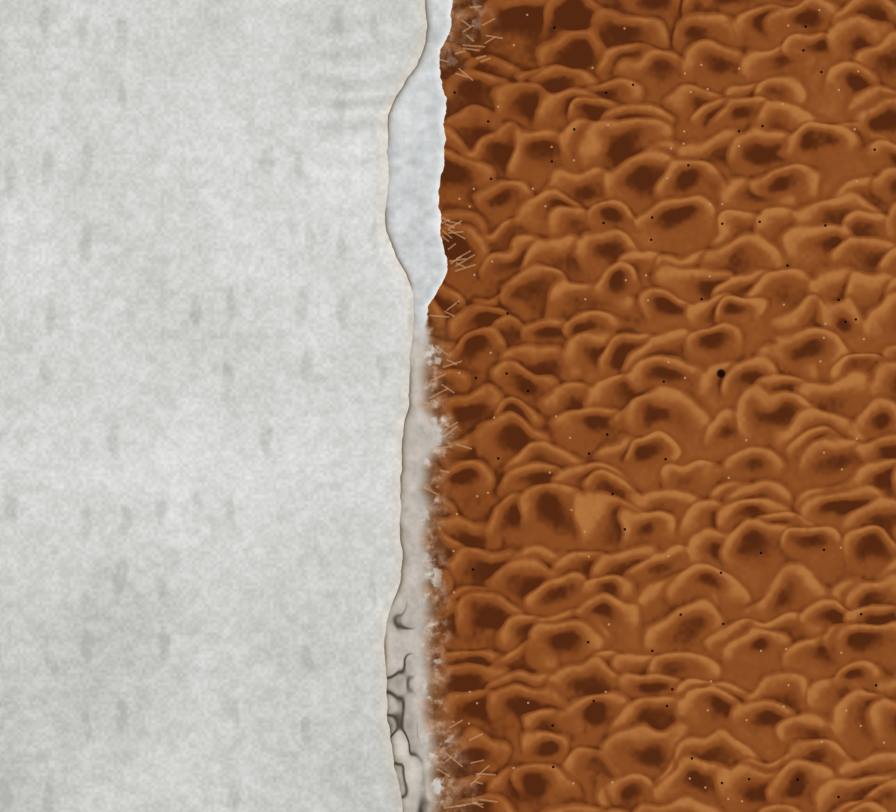
This texture is drawn by a Shadertoy shader. Its source:

```glsl
// Aerial shoreline: pale salt crust, a broken ledge and rippled amber water.
const vec3 CRUST_DARK = vec3(0.71, 0.71, 0.69), CRUST_LIGHT = vec3(0.89, 0.89, 0.885);
const vec3 LEDGE_COOL = vec3(0.80, 0.81, 0.81), LEDGE_WARM = vec3(0.74, 0.70, 0.65);
const vec3 WATER_DARK = vec3(0.33, 0.155, 0.065), WATER_MID = vec3(0.54, 0.295, 0.13);
const vec3 WATER_LIGHT = vec3(0.70, 0.455, 0.24);
const vec3 SILT = vec3(0.53, 0.38, 0.27), TWIG = vec3(0.73, 0.57, 0.43);
const vec2 RIPPLE_SIZE = vec2(0.060, 0.041);
const int TWIG_COUNT = 64;

float hash(vec2 p) {
    vec3 q = fract(vec3(p.xyx) * 0.1031);
    q += dot(q, q.yzx + 33.33);
    return fract((q.x + q.y) * q.z);
}
vec2 hash2(vec2 p) { return vec2(hash(p), hash(p + 71.7)); }
float noise(vec2 p) {
    vec2 i = floor(p), f = fract(p);
    f = f * f * (3.0 - 2.0 * f);
    return mix(mix(hash(i), hash(i + vec2(1, 0)), f.x),
               mix(hash(i + vec2(0, 1)), hash(i + vec2(1, 1)), f.x), f.y);
}
float fbm(vec2 p) {
    float sum = 0.0, amp = 0.53;
    for (int i = 0; i < 4; i++, amp *= 0.5) {
        sum += amp * noise(p);
        p = mat2(1.6, 1.2, -1.2, 1.6) * p + 9.1;
    }
    return sum;
}
float bell(float x, float centre, float width) {
    float t = (x - centre) / width;
    return exp(-t * t);
}

// Shore profiles; s runs from the top (0) to the bottom (1)
float crustEdge(float s) {
    float x = 0.522 + 0.005 * bell(s, 0.04, 0.03) - 0.045 * smoothstep(0.05, 0.15, s);
    x += 0.030 * smoothstep(0.27, 0.37, s) - 0.013 * smoothstep(0.38, 0.62, s);
    x += 0.018 * (smoothstep(0.86, 1.0, s) - smoothstep(0.69, 0.79, s));
    return x + 0.010 * (fbm(vec2(s * 32.0, 3)) - 0.5);
}
float waterEdge(float s) {
    float x = 0.556 - 0.013 * smoothstep(0.02, 0.07, s) + 0.005 * bell(s, 0.14, 0.04);
    x += 0.007 * bell(s, 0.335, 0.025) - 0.018 * smoothstep(0.34, 0.40, s);
    x += 0.019 * bell(s, 0.535, 0.022) + 0.009 * smoothstep(0.85, 1.0, s);
    return x + 0.013 * (fbm(vec2(s * 48.0, 17)) - 0.5);
}

// Overlapping hooded scallops, painted from the far row to the near one
float ripples(vec2 p) {
    vec2 q = p + 0.028 * (vec2(noise(p * 15.0), noise(p * 15.0 + 37.0)) - 0.5);
    q += 0.016 * (vec2(noise(p * 38.0), noise(p * 38.0 + 53.0)) - 0.5);
    vec2 g = q / RIPPLE_SIZE;
    float tone = 0.5;
    for (int j = 2; j >= -2; j--)
    for (int i = -2; i <= 2; i++) {
        vec2 id = floor(g) + vec2(i, j), rnd = hash2(id);
        vec2 centre = id + 0.1 + 0.8 * rnd + vec2(0.5 * mod(id.y, 2.0), 0);
        vec2 d = (g - centre) / mix(0.58, 0.92, hash(id + 19.3));
        vec2 hollow = d - vec2(0.5 * rnd.x - 0.25, 0.18);
        float r = length(d), hood = smoothstep(-0.9, 0.0, d.y);
        float shade = 0.48 + 0.34 * smoothstep(0.4, 0.88, r) * smoothstep(-0.6, 0.4, d.y);
        shade -= (0.22 + 0.28 * rnd.y) * exp(-4.5 * dot(hollow, hollow));
        tone *= 1.0 - 0.26 * hood * bell(r, 1.06, 0.12);
        tone = mix(tone, shade, hood * (1.0 - smoothstep(0.84, 1.06, r)));
    }
    return tone;
}
vec3 water(vec2 p) {
    float tone = ripples(p) + 0.24 * (fbm(p * 34.0) - 0.5) + 0.2 * (fbm(p * 5.0) - 0.5);
    tone += 0.07 * smoothstep(0.55, 0.95, p.x) - 0.06 * smoothstep(0.75, 1.0, p.y);
    tone += 0.09 * (noise(p * 190.0) - 0.5 - bell(p.x, 0.56, 0.07));
    vec3 col = mix(WATER_DARK, WATER_MID, smoothstep(0.12, 0.50, tone));
    col = mix(col, WATER_LIGHT, smoothstep(0.48, 0.95, tone));
    // Sparse glints and dark floating specks
    vec2 g = p * 42.0, id = floor(g);
    float speck = 1.0 - smoothstep(0.03, 0.10, length(fract(g) - 0.2 - 0.6 * hash2(id)));
    float pick = hash(id + 5.0);
    col = mix(col, TWIG, 0.8 * speck * step(0.90, pick)) * (1.0 - 0.7 * speck * step(pick, 0.05));
    return col * mix(0.2, 1.0, smoothstep(0.003, 0.007, length(p - vec2(0.888, 0.540))));
}
vec3 crust(vec2 p, float s) {
    float tone = 0.6 + 0.65 * (fbm(p * vec2(7, 5)) - 0.5) - 0.2 * smoothstep(0.55, 0.8, s);
    tone += 0.55 * (fbm(p * 75.0) - 0.5) + 0.34 * (noise(p * 260.0) - 0.5);
    tone += 0.1 * (bell(s, 0.2, 0.25) - bell(p.x, 0.0, 0.04));
    // Scattered upright smears, then curved wash marks
    vec2 g = p / vec2(0.045, 0.085) + 0.4 * fbm(p * 30.0), id = floor(g);
    vec2 d = (fract(g) - 0.35 - 0.3 * hash2(id)) / vec2(0.20, 0.32);
    tone -= 0.3 * step(0.62, hash(id + 8.0)) * (1.0 - smoothstep(0.4, 1.1, length(d)));
    float arc = s + 2.0 * pow(abs(p.x - 0.43), 2.0) + 0.02 * noise(p * 20.0);
    tone -= bell(p.x, 0.44, 0.06) * bell(s, 0.13, 0.09) * (0.18 + 0.22 * sin(arc * 190.0));
    return mix(CRUST_DARK, CRUST_LIGHT, clamp(tone, 0.0, 1.15));
}

void mainImage(out vec4 fragColor, in vec2 fragCoord) {
    vec2 p = fragCoord / iResolution.y;
    float px = 1.0 / iResolution.y, s = 1.0 - p.y, grit = fbm(p * 110.0) - 0.5;
    float fromCrust = p.x - crustEdge(s), fromWater = p.x - waterEdge(s);
    float lower = smoothstep(0.38, 0.44, s), ends = bell(s, 0.03, 0.06) + bell(s, 0.98, 0.08);
    vec3 col = water(p);
    // Silt and salt in the shallows
    float murk = 1.0 - smoothstep(0.0, 0.035 + 0.035 * ends, fromWater);
    murk *= max(lower, 0.6 * ends);
    col = mix(col, SILT + 0.6 * grit, clamp(murk * (1.05 + grit), 0.0, 1.0));
    col = mix(col, CRUST_LIGHT, 0.8 * murk * smoothstep(0.55, 0.75, fbm(p * 65.0)));
    // Dry twigs in four clusters
    for (int i = 0; i < TWIG_COUNT; i++) {
        vec2 rnd = hash2(vec2(i, 4)), shape = hash2(vec2(i, 9));
        int k = i % 4;
        float ts = vec4(0.04, 0.30, 0.50, 0.95)[k] + (rnd.x - 0.5) * vec4(0.11, 0.07, 0.24, 0.12)[k];
        float spread = rnd.y * vec4(0.055, 0.012, 0.025, 0.060)[k];
        vec2 v = p - vec2(waterEdge(ts) + spread, 1.0 - ts);
        vec2 dir = mix(0.008, 0.026, shape.x) * normalize(vec2(1, 1.8 * shape.y - 0.9));
        float d = length(v - dir * clamp(dot(v, dir) / dot(dir, dir), 0.0, 1.0));
        col = mix(col, TWIG, 0.6 - 0.6 * smoothstep(0.0004, 0.0007 + px, d));
    }
    // Ledge, with a white rim above and broken slabs below
    vec3 ledge = mix(LEDGE_COOL, LEDGE_WARM, lower * 0.8) + 0.16 * grit;
    ledge += 0.1 * (fbm(p * 22.0) - 0.5 + bell(fromWater, 0.0, 0.006) * (1.0 - lower));
    float rubble = smoothstep(0.73, 0.78, s) * (1.0 - smoothstep(0.022, 0.04, fromCrust));
    float slab = noise(p * vec2(65, 38)), soft = mix(px, 0.012, lower);
    ledge += rubble * (0.25 * (slab - 0.5) - 0.38 * bell(slab, 0.35, 0.06));
    col = mix(col, ledge, 1.0 - smoothstep(-soft, soft, fromWater + 0.012 * lower * grit));
    // Crust and the shadow under its lip
    float gap = 0.25 + 0.6 * smoothstep(0.45, 0.75, noise(vec2(s * 30.0, 2)));
    col *= 1.0 - vec3(0.55, 0.62, 0.70) * gap * exp(-max(fromCrust, 0.0) / 0.003);
    vec3 salt = crust(p, s) + vec3(0.02, 0, -0.03) * bell(fromCrust, 0.0, 0.012);
    col = mix(col, salt, 1.0 - smoothstep(-px, px, fromCrust));
    fragColor = vec4(clamp(col, 0.0, 1.0), 1.0);
}
```
